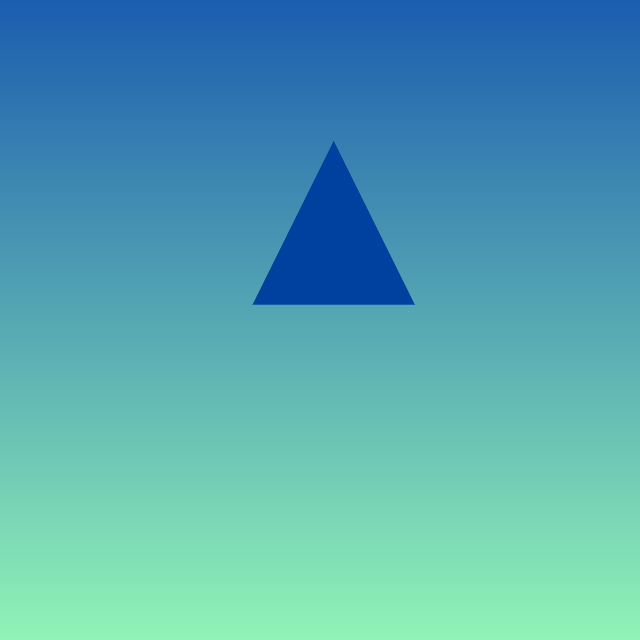
Reproduce this background procedurally as a Shadertoy shader.

```glsl
// A solid blue triangle floating on a vertical gradient from blue to mint.
// The gradient is a linear mix; the triangle is the intersection of a base
// line and two mirrored slanted sides, smoothed over about one pixel.

const vec3 SKY_TOP = vec3(0.106, 0.363, 0.688);
const vec3 SKY_BOTTOM = vec3(0.568, 0.953, 0.716);
const vec3 TRIANGLE_COLOR = vec3(0.0, 0.255, 0.625);

const vec2 APEX = vec2(0.5214, 0.780);
const float BASE_Y = 0.524;
const float HALF_BASE = 0.1268;

// Signed distance bound of an upright isosceles triangle, negative inside.
float triangleDistance(vec2 p) {
    float height = APEX.y - BASE_Y;
    vec2 sideNormal = normalize(vec2(height, HALF_BASE));
    vec2 fromApex = vec2(abs(p.x - APEX.x), p.y - APEX.y);
    return max(dot(fromApex, sideNormal), BASE_Y - p.y);
}

void mainImage(out vec4 fragColor, in vec2 fragCoord) {
    vec2 uv = fragCoord / iResolution.xy;
    float halfPixel = 0.5 / min(iResolution.x, iResolution.y);

    // Background gradient
    vec3 color = mix(SKY_BOTTOM, SKY_TOP, uv.y);

    // Triangle with a smoothed edge
    float coverage = 1.0 - smoothstep(-halfPixel, halfPixel, triangleDistance(uv));
    color = mix(color, TRIANGLE_COLOR, coverage);

    fragColor = vec4(color, 1.0);
}
```
